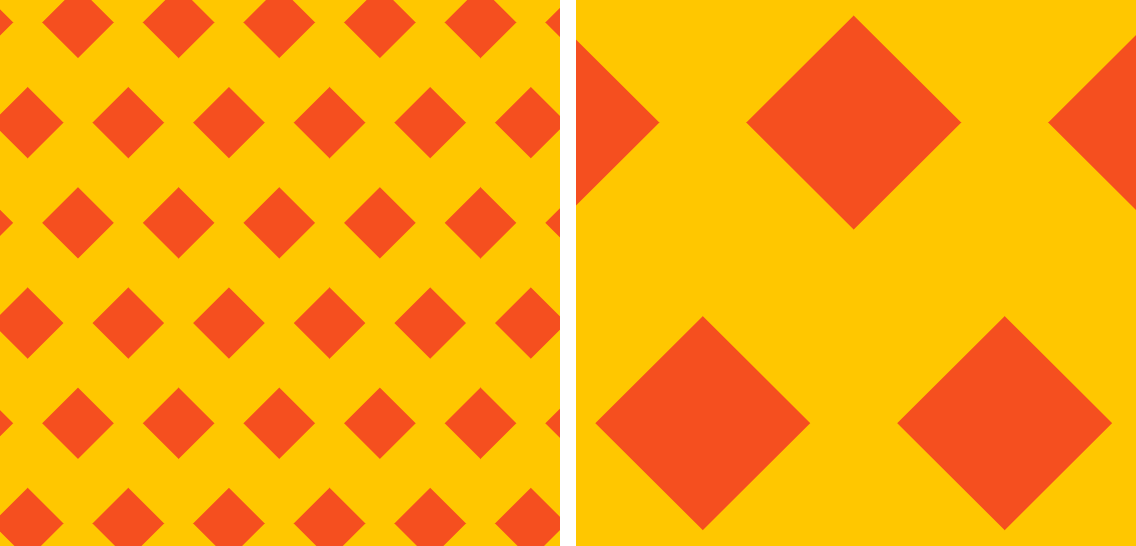
Left, the full canvas; right, a detail of the centre.
Reproduce this pattern procedurally as a Shadertoy shader.

```glsl
// Signed distance to a square standing on its corner
float diamondDistance(vec2 p, float halfDiagonal) {
    return (abs(p.x) + abs(p.y) - halfDiagonal) * 0.7071;
}

void mainImage(out vec4 fragColor, in vec2 fragCoord) {
    // Grid space: one unit per diamond across and per row down
    vec2 repeats = vec2(5.565, 5.449);
    vec2 grid = fragCoord / iResolution.xy * repeats - vec2(0.275, 0.225);

    // Every other row shifts by half a repeat
    float row = floor(grid.y + 0.5);
    grid.x -= 0.5 * mod(row, 2.0);
    vec2 cell = fract(grid + 0.5) - 0.5;

    // Smooth the edge over about one pixel
    float pixel = repeats.y / iResolution.y;
    float d = diamondDistance(cell, 0.356);
    float coverage = 1.0 - smoothstep(-0.6 * pixel, 0.6 * pixel, d);

    vec3 yellow = vec3(1.0, 0.78, 0.0);
    vec3 orange = vec3(0.96, 0.31, 0.12);
    fragColor = vec4(mix(yellow, orange, coverage), 1.0);
}
```
